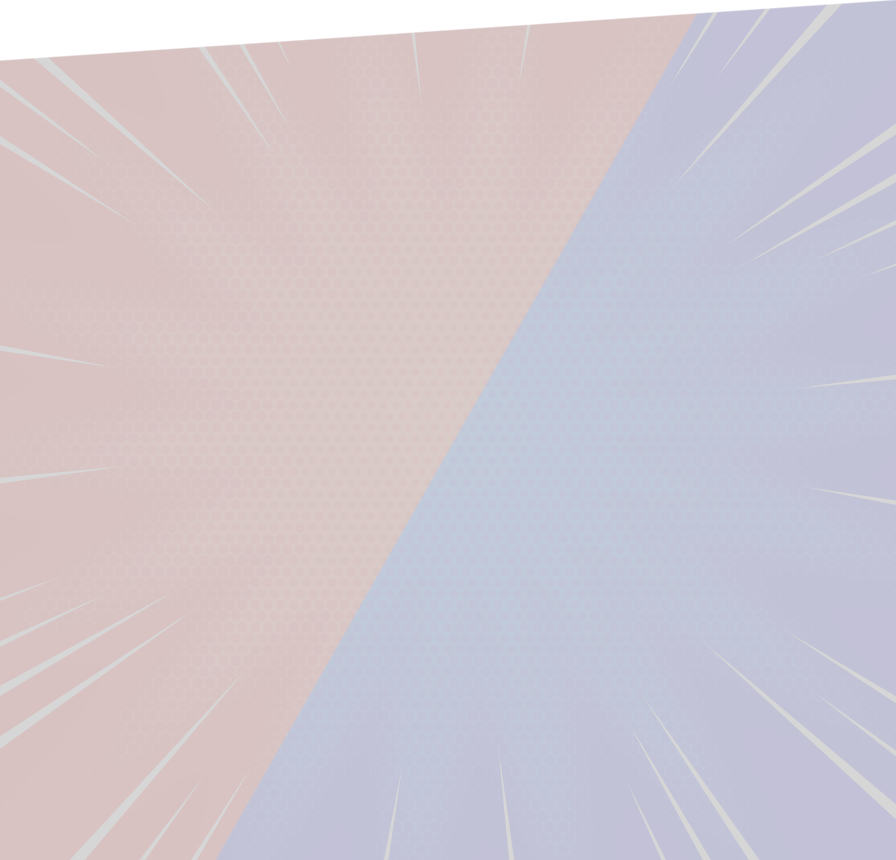
A Shadertoy shader for this background:

```glsl
const vec3 PINK = vec3(0.845, 0.758, 0.758);
const vec3 PINK_LIGHT = vec3(0.853, 0.800, 0.790);
const vec3 LILAC = vec3(0.760, 0.757, 0.842);
const vec3 LILAC_LIGHT = vec3(0.758, 0.800, 0.856);
const vec3 STREAK = vec3(0.838, 0.840, 0.838);
const vec3 PAPER = vec3(1.0);

const vec2 FOCUS = vec2(0.535, 0.503);       // where all streaks point
const vec2 SPLIT_FOOT = vec2(0.2507, 0.0);   // lower end of the colour split
const vec2 SPLIT_NORMAL = vec2(0.8692, -0.4945);
const float TOP_LEFT = 0.9295;               // height of the top edge at x = 0
const float TOP_SLOPE = 0.0677;
const float DOT_PITCH = 0.0149;
const float SPOKES = 18.0;
const float SPOKE_PHASE = 83.7;              // degrees
const float STREAK_TAPER = 0.0215;           // half width gained per length

// Each streak: angle in degrees, radius of its tip. All repeat half a turn on.
const int STREAK_COUNT = 17;
const vec2 STREAKS[STREAK_COUNT] = vec2[](
    vec2(80.3, 0.394), vec2(96.8, 0.370), vec2(115.2, 0.448),
    vec2(119.7, 0.389), vec2(124.2, 0.372), vec2(138.6, 0.371),
    vec2(143.2, 0.507), vec2(148.0, 0.440), vec2(170.2, 0.399),
    vec2(186.6, 0.387), vec2(200.5, 0.492), vec2(205.2, 0.450),
    vec2(209.8, 0.373), vec2(214.4, 0.369), vec2(228.5, 0.368),
    vec2(233.7, 0.495), vec2(238.4, 0.457));

// Distance to the nearest point of a staggered dot lattice
float latticeDistance(vec2 p, float pitch) {
    vec2 cell = pitch * vec2(1.0, 1.7320508);
    vec2 a = mod(p, cell) - 0.5 * cell;
    vec2 b = mod(p + 0.5 * cell, cell) - 0.5 * cell;
    return min(length(a), length(b));
}

// Strength of the pale light: a central glow broken into spokes
float lightDensity(vec2 fromFocus) {
    float radius = length(fromFocus);
    float angle = atan(fromFocus.y, fromFocus.x);
    float spoke = cos(SPOKES * (angle - radians(SPOKE_PHASE)));
    float glow = 1.0 - smoothstep(0.0, 0.72, radius);
    return clamp(glow + 0.17 * spoke * smoothstep(0.08, 0.4, radius), 0.0, 1.0);
}

// Coverage of the tapered streaks, mirrored through the focus
float streakMask(vec2 fromFocus, float pixel) {
    float mask = 0.0;
    for (int i = 0; i < STREAK_COUNT; i++) {
        float angle = radians(STREAKS[i].x);
        vec2 axis = vec2(cos(angle), sin(angle));
        float along = abs(dot(fromFocus, axis)) - STREAKS[i].y;
        float across = abs(dot(fromFocus, vec2(-axis.y, axis.x)));
        float halfWidth = STREAK_TAPER * max(along, 0.0);
        float cover = clamp((halfWidth - across) / pixel + 0.5, 0.0, 1.0);
        // Slivers thinner than a pixel fade out
        cover *= min(1.0, 2.0 * halfWidth / pixel);
        mask = max(mask, cover);
    }
    return mask;
}

void mainImage(out vec4 fragColor, in vec2 fragCoord) {
    float pixel = 1.0 / iResolution.y;
    vec2 p = fragCoord * pixel;
    vec2 fromFocus = p - FOCUS;

    // Two colour fields
    float side = dot(p - SPLIT_FOOT, SPLIT_NORMAL);
    float right = smoothstep(-pixel, pixel, side);
    vec3 base = mix(PINK, LILAC, right);
    vec3 light = mix(PINK_LIGHT, LILAC_LIGHT, right);

    // Pale net whose holes shrink toward the focus
    float density = lightDensity(fromFocus);
    float hole = DOT_PITCH * mix(0.60, 0.28, density);
    float net = smoothstep(-pixel, pixel, latticeDistance(fromFocus, DOT_PITCH) - hole);
    vec3 color = mix(base, light, 0.5 * density + 0.38 * net);

    // Streaks, then the blank band above the slanted top edge
    color = mix(color, STREAK, streakMask(fromFocus, pixel));
    float topEdge = TOP_LEFT + TOP_SLOPE * p.x;
    color = mix(color, PAPER, smoothstep(-pixel, pixel, p.y - topEdge));
    fragColor = vec4(color, 1.0);
}
```
